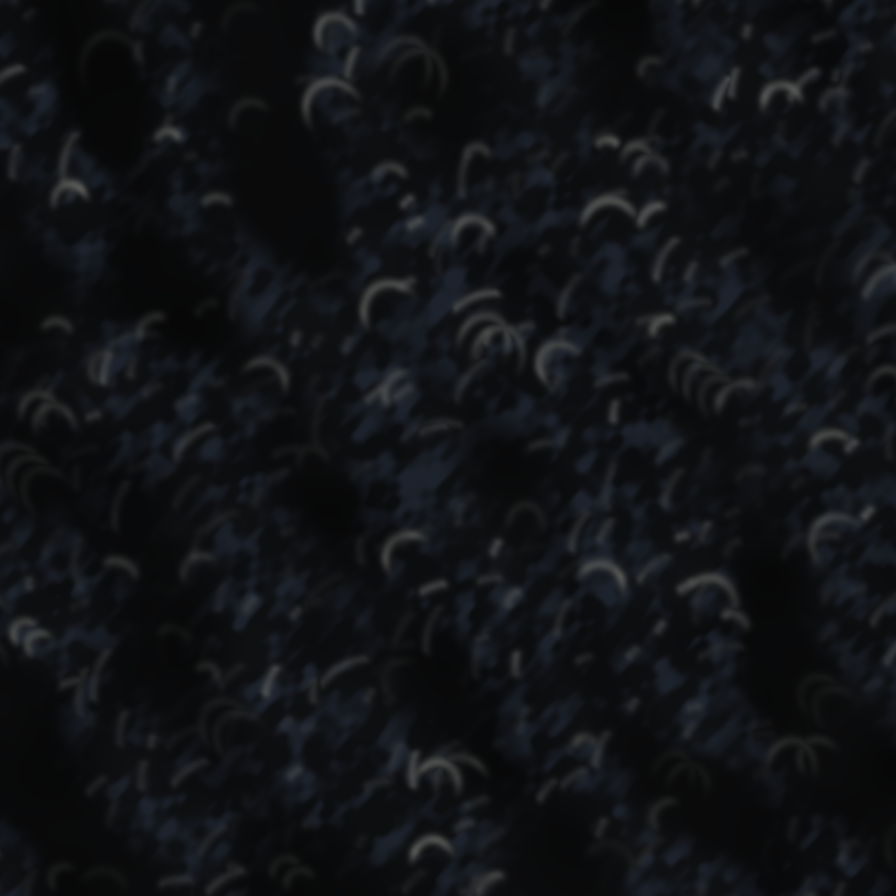
A WebGL 2 fragment shader for this texture:

```glsl
#version 300 es
precision highp float;

uniform vec2 u_resolution;
out vec4 fragColor;

// Colours
const vec3 DEEP_PILE = vec3(0.034, 0.036, 0.039);
const vec3 TUFT_GLOW = vec3(0.016, 0.019, 0.024);
const vec3 BLUE_YARN = vec3(0.125, 0.150, 0.195);
const vec3 GREY_FIBRE = vec3(0.345, 0.350, 0.340);
const vec3 DULL_FIBRE = vec3(0.285, 0.293, 0.300);

// Tuft rows
const vec2 ROW_NORMAL = vec2(0.87, 0.50);
const float ROW_COUNT = 5.0;
const float TUFT_SCALE = 9.0;

// Fibres: cells per canvas, chance per cell, half width in cells
const float LOOP_CELLS = 10.0;
const float LOOP_CHANCE = 0.72;
const float LOOP_WIDTH = 0.066;
const float STROKE_CELLS = 21.0;
const float STROKE_CHANCE = 0.80;
const float STROKE_WIDTH = 0.125;
const float STROKE_ANGLE = 0.85;

const float TAU = 6.2832;

// Integer hash: three values from 0 to 1 per cell and seed
vec3 hash3(ivec2 cell, int seed) {
    uvec3 v = uvec3(ivec3(cell, seed) + 4096);
    v = v * 1664525u + 1013904223u;
    for (int i = 0; i < 2; i++) {
        v.x += v.y * v.z;
        v.y += v.z * v.x;
        v.z += v.x * v.y;
        v ^= v >> 16u;
    }
    return vec3(v & 65535u) / 65535.0;
}

float noise(vec2 p, int seed) {
    ivec2 cell = ivec2(floor(p));
    vec2 f = fract(p);
    f = f * f * (3.0 - 2.0 * f);
    float low = mix(hash3(cell, seed).x, hash3(cell + ivec2(1, 0), seed).x, f.x);
    float high = mix(hash3(cell + ivec2(0, 1), seed).x, hash3(cell + ivec2(1, 1), seed).x, f.x);
    return mix(low, high, f.y);
}

vec2 rotate(vec2 p, float angle) {
    float c = cos(angle), s = sin(angle);
    return vec2(c * p.x + s * p.y, c * p.y - s * p.x);
}

// Raised tufts in slanted, uneven rows
float tuftHeight(vec2 p) {
    float wobble = noise(p * 4.0, 1) - 0.5;
    float row = 0.5 + 0.5 * cos(TAU * (dot(p, ROW_NORMAL) * ROW_COUNT + 0.9 * wobble));
    float lump = noise(p * TUFT_SCALE, 2);
    return smoothstep(0.28, 0.80, 0.45 * row + 0.65 * lump);
}

// Soft arch, brightest at its crown and fading down both legs
float arch(vec2 q, float radius, float span, float width) {
    q.x *= 1.25;
    float d = (length(q) - radius) / width;
    float angle = abs(atan(q.x, q.y + 0.0001));
    return exp(-d * d) * (1.0 - smoothstep(0.45 * span, span, angle));
}

// Curled fibres, sometimes with parallel copies beside them
float loopFibres(vec2 p) {
    vec2 g = p * LOOP_CELLS;
    ivec2 base = ivec2(floor(g));
    float light = 0.0;
    for (int y = -1; y <= 1; y++)
    for (int x = -1; x <= 1; x++) {
        ivec2 cell = base + ivec2(x, y);
        vec3 place = hash3(cell, 3);
        vec3 form = hash3(cell, 4);
        if (place.z > LOOP_CHANCE) continue;
        vec2 centre = vec2(cell) + 0.1 + 0.8 * place.xy;
        float radius = mix(0.17, 0.45, form.x);
        float span = mix(0.9, 2.2, form.y);
        float tilt = mix(-0.5, 1.1, form.z);
        float gain = mix(0.35, 1.0, fract(form.x * 7.0 + form.y * 3.0));
        gain *= 0.25 + 0.75 * tuftHeight(centre / LOOP_CELLS);
        int copies = 1 + int(2.4 * fract(form.z * 5.0) * form.y);
        for (int i = 0; i < copies; i++) {
            vec2 q = rotate(g - centre - float(i) * vec2(0.16, -0.13), tilt);
            light = max(light, gain * arch(q, radius, span, LOOP_WIDTH));
        }
    }
    return light;
}

// Short, mostly rising strands and flecks
float strokeFibres(vec2 p) {
    vec2 g = p * STROKE_CELLS;
    ivec2 base = ivec2(floor(g));
    float light = 0.0;
    for (int y = -1; y <= 1; y++)
    for (int x = -1; x <= 1; x++) {
        ivec2 cell = base + ivec2(x, y);
        vec3 place = hash3(cell, 5);
        vec3 form = hash3(cell, 6);
        if (place.z > STROKE_CHANCE) continue;
        vec2 centre = vec2(cell) + place.xy;
        vec2 q = rotate(g - centre, STROKE_ANGLE + 1.5 * (form.x - 0.5));
        float halfLength = mix(0.06, 0.55, form.y * form.y);
        q.y += 0.35 * q.x * q.x;
        q.x = max(abs(q.x) - halfLength, 0.0);
        float gain = mix(0.2, 1.0, form.z * form.z) * tuftHeight(centre / STROKE_CELLS);
        light = max(light, gain * exp(-dot(q, q) / (STROKE_WIDTH * STROKE_WIDTH)));
    }
    return light;
}

void main() {
    vec2 p = gl_FragCoord.xy / min(u_resolution.x, u_resolution.y);
    float tuft = tuftHeight(p);

    // Dark pile with mottled blue yarn on the tufts
    vec2 grain = rotate(p, STROKE_ANGLE) * vec2(34.0, 52.0);
    float yarn = 0.55 * noise(grain, 7) + 0.45 * noise(grain * 1.9, 8);
    float blue = smoothstep(0.38, 0.85, yarn) * tuft;
    vec3 colour = DEEP_PILE * (0.75 + 0.5 * noise(p * 14.0, 9)) + TUFT_GLOW * tuft;
    colour = mix(colour, BLUE_YARN, 0.85 * blue);

    // Lit fibres, uneven along their length
    float sheen = 0.55 + 0.6 * noise(p * 45.0, 10);
    colour = mix(colour, DULL_FIBRE, min(strokeFibres(p) * sheen, 1.0));
    colour = mix(colour, GREY_FIBRE, min(loopFibres(p) * sheen, 1.0));

    fragColor = vec4(colour, 1.0);
}
```
